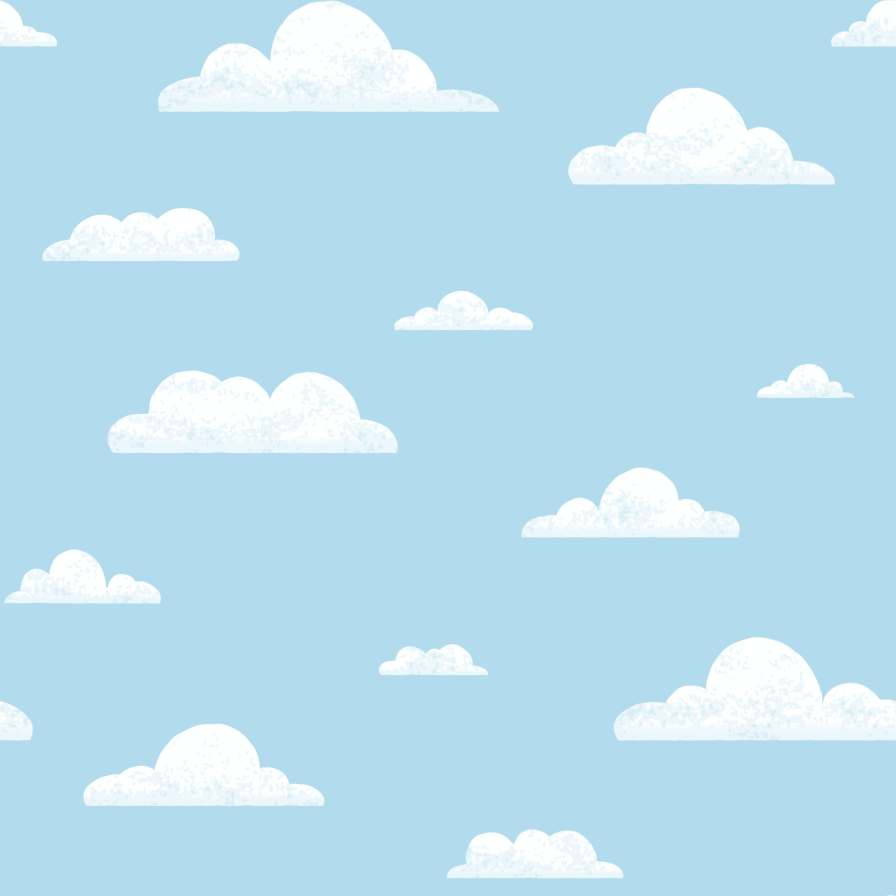
Reproduce this pattern procedurally as a Shadertoy shader.

```glsl
// Flat-bottomed white clouds with a chalky grain, scattered over a pale blue sky

const vec3 SKY = vec3(0.698, 0.863, 0.929);
const vec3 CLOUD_WHITE = vec3(0.995, 1.0, 1.0);

vec2 hash2(vec2 p) {
    vec3 v = fract(p.xyx * vec3(0.1031, 0.1030, 0.0973));
    v += dot(v, v.yzx + 33.33);
    return fract((v.xx + v.yz) * v.zy);
}

float gradientDot(vec2 cell, vec2 offset) {
    float angle = 6.2832 * hash2(cell).x;
    return dot(vec2(cos(angle), sin(angle)), offset);
}

float gradientNoise(vec2 p) {
    vec2 i = floor(p), f = fract(p);
    vec2 u = f * f * f * (f * (f * 6.0 - 15.0) + 10.0);
    vec2 e = vec2(1.0, 0.0);
    float low = mix(gradientDot(i, f), gradientDot(i + e, f - e), u.x);
    float high = mix(gradientDot(i + e.yx, f - e.yx), gradientDot(i + e.xx, f - e.xx), u.x);
    return mix(low, high, u.y);
}

// Approximate signed distance to an ellipse
float ellipse(vec2 p, vec2 radii) {
    float k = length(p / radii);
    return k * (k - 1.0) / max(length(p / (radii * radii)), 1e-4);
}

// Cloud of unit width standing on y = 0, with one dome or two
float cloudDistance(vec2 q, float seed, bool twin) {
    float d = ellipse(q, vec2(0.39, 0.1));
    for (int k = -1; k <= 1; k++) {
        float side = float(k);
        vec2 h = hash2(vec2(seed, side + 5.0));
        bool dome = twin == (k != 0);

        // Dome or shoulder
        float r = (dome ? (twin ? 0.165 : 0.2) : 0.108) * (0.9 + 0.2 * h.x);
        float lift = 0.65 * r + (twin && !dome ? 0.07 : 0.0);
        vec2 centre = vec2(side * (twin ? 0.21 : 0.25) + 0.06 * (h.y - 0.5), lift);
        d = min(d, length(q - centre) - r);

        // Low foot at either end
        if (k != 0) {
            vec2 foot = vec2(side * 0.365, 0.045 * h.y);
            d = min(d, ellipse(q - foot, vec2(0.135, 0.06 + 0.035 * h.y)));
        }
    }
    return max(d, -q.y);
}

void mainImage(out vec4 fragColor, in vec2 fragCoord) {
    vec2 p = fragCoord / iResolution.y;
    float soft = max(0.8 / iResolution.y, 0.0009);

    // Chalk grain: fine specks gathered in wide, flat patches
    float grain = 0.6 * gradientNoise(p * 110.0) + 0.6 * gradientNoise(p * 230.0 + 7.0)
                + 0.7 * gradientNoise(p * vec2(18.0, 36.0) + 3.0);
    float wobble = 0.0012 * gradientNoise(p * 60.0);

    vec3 color = SKY;
    for (int i = 0; i < 13; i++) {
        // Thirteen rows with one cloud each, stepped sideways and jittered
        float row = float(i);
        vec2 jitter = hash2(vec2(row, 41.0)) - 0.5;
        vec2 base = vec2(mod(row * 5.0 + 5.0, 13.0), 11.3 - row) / 13.0;
        vec2 d = p - base - jitter * vec2(0.05, 0.02);
        d -= round(d);

        // Widths run from large to small in a shuffled order
        float rank = mod(row * 3.0, 13.0) / 12.0;
        float width = 0.11 + 0.27 * pow(1.0 - rank, 1.3);
        vec2 look = hash2(vec2(row, 17.0));
        vec2 q = d / width;
        q.x *= look.x < 0.5 ? -1.0 : 1.0;
        q.x += 0.1 * q.y;
        q.y /= 0.92 + 0.22 * look.y;

        float dist = cloudDistance(q, row, i % 3 == 2) * width;
        dist = max(dist + wobble, -d.y);
        float cover = smoothstep(soft, -soft, dist);

        // Sky shows through the grain, most of all near the base
        float fade = 1.0 - smoothstep(0.0, 0.27, q.y);
        float wear = grain + 0.45 * fade - 0.2;
        float tint = 0.22 * smoothstep(0.0, 0.25, wear) + 0.25 * smoothstep(0.45, 0.7, wear);
        tint = max(tint, 0.24 * smoothstep(0.06, 0.02, q.y));
        color = mix(color, mix(CLOUD_WHITE, SKY, tint), cover);
    }
    fragColor = vec4(color, 1.0);
}
```
